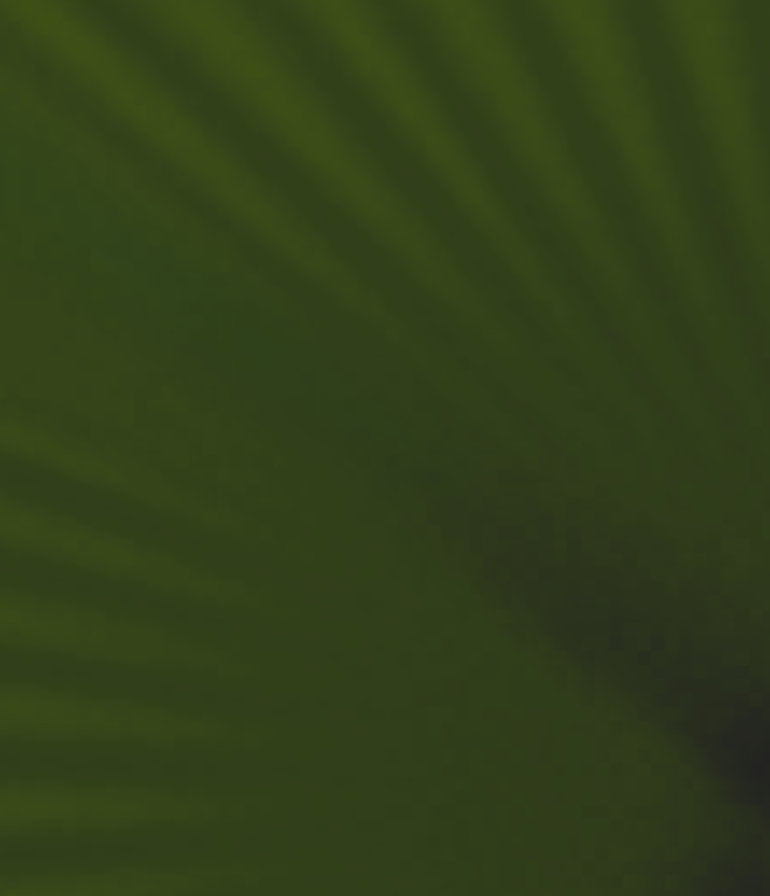
A WebGL 1 fragment shader for this background:

```glsl
precision highp float;
uniform vec2 u_resolution;

const float TAU = 6.2831853;

float hash(vec2 p) {
  vec3 q = fract(p.xyx * 0.1031);
  q += dot(q, q.yzx + 33.33);
  return fract((q.x + q.y) * q.z);
}

float noise(vec2 p) {
  vec2 cell = floor(p);
  vec2 f = smoothstep(0.0, 1.0, p - cell);
  float low = mix(hash(cell), hash(cell + vec2(1.0, 0.0)), f.x);
  float high = mix(hash(cell + vec2(0.0, 1.0)), hash(cell + 1.0), f.x);
  return mix(low, high, f.y);
}

// Noise with flat cells and narrow soft borders
float mosaic(vec2 p) {
  return noise(floor(p) + smoothstep(0.35, 0.65, fract(p)));
}

float bell(float x, float width) {
  return exp(-x * x / (width * width));
}

// Light and dark ribs; the phase is zero on a dark rib
float ribs(float phase) {
  return -cos(TAU * phase);
}

vec3 leafColor(float light) {
  vec3 shade = vec3(0.135, 0.135, 0.13);
  vec3 green = vec3(0.195, 0.25, 0.1);
  vec3 lime = vec3(0.27, 0.345, 0.085);
  vec3 color = mix(shade, green, smoothstep(0.0, 0.5, light));
  return mix(color, lime, clamp(light * 2.0 - 1.0, 0.0, 1.0));
}

void main() {
  vec2 p = gl_FragCoord.xy / u_resolution.y;

  // Fan coordinates around the hub beyond the right edge
  vec2 arm = vec2(1.029 - p.x, p.y - 0.102);
  float radius = length(arm);
  float rise = arm.y / max(arm.x, 0.05);
  float run = arm.x / max(arm.y, 0.05);

  // Broad light, brighter toward the outer and upper rim
  float light = mix(0.36, 0.58, smoothstep(0.15, 1.2, radius));
  light += 0.08 * smoothstep(0.55, 1.0, p.y);

  // Upper ribs, spaced wider toward the left
  float upper = smoothstep(0.4, 0.88, p.y) * (1.0 - smoothstep(1.12, 1.35, run));
  float spread = run - 0.24 * max(run - 0.8, 0.0);
  light += 0.135 * upper * ribs((spread - 0.203) / 0.152);

  // Lower left ribs
  float lower = (1.0 - smoothstep(0.0, 0.45, p.x)) * (1.0 - smoothstep(0.38, 0.48, rise));
  light += 0.125 * lower * ribs((rise - 0.361) / 0.104);

  // Faint grain along the fan and in small patches
  float angle = atan(arm.y, arm.x);
  light += 0.04 * (noise(vec2(angle * 34.0 + 40.0, radius * 3.0)) - 0.5) * smoothstep(0.35, 0.9, radius);
  light += 0.045 * (mosaic(p * 64.0) - 0.5);

  // Cool fold between the two groups of ribs
  float fold = bell(rise - 0.69, 0.08) * smoothstep(0.5, 0.9, radius);
  light -= 0.04 * fold;

  // Diagonal shadow with a firm lower edge and a soft upper one
  float across = dot(p - vec2(0.78, 0.167), vec2(0.588, 0.809));
  float shadow = smoothstep(-0.05, 0.03, across) * (1.0 - smoothstep(0.03, 0.24, across));
  light -= 0.14 * shadow * smoothstep(0.15, 0.7, p.x);

  // Dark pockets near the hub
  light -= 0.16 * bell(length(p - vec2(0.87, 0.13)), 0.085);
  light -= 0.2 * bell(length((p - vec2(0.85, -0.01)) * vec2(0.7, 1.0)), 0.07);

  vec3 color = leafColor(light);
  color += vec3(-0.01, 0.004, 0.003) * fold;
  gl_FragColor = vec4(color, 1.0);
}
```
